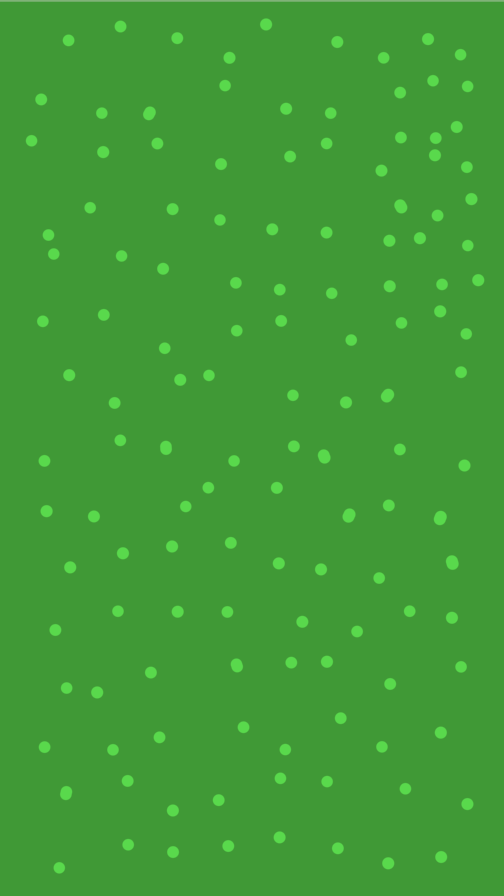
This pattern is drawn by a WebGL 1 fragment shader. Its source:

```glsl
precision highp float;

uniform vec2 u_resolution;

#define GROUND vec3(0.25, 0.60, 0.21)
#define DOT_COLOR vec3(0.35, 0.85, 0.30)
#define EDGE_COLOR vec3(0.50, 0.70, 0.47)
#define EDGE_HEIGHT 0.00195
#define COLUMNS 8.7
#define GRID_ORIGIN vec2(0.4, 0.25)
#define GRID_SIZE vec2(8.0, 15.0)
#define DENSE_CORNER vec2(6.0, 9.0)
#define DENSE_SCALE 1.5
#define DOT_RADIUS 0.101
#define SMEAR_SHARE 0.06
#define JITTER 0.72

float hash(vec2 p) {
  return fract(sin(dot(p, vec2(127.1, 311.7))) * 43758.5453);
}

// Distance to a segment running from -h to h
float segmentDistance(vec2 p, vec2 h) {
  float t = clamp(dot(p, h) / max(dot(h, h), 1e-6), -1.0, 1.0);
  return length(p - h * t);
}

bool inside(vec2 p, vec2 low, vec2 high) {
  return all(greaterThan(p, low)) && all(lessThan(p, high));
}

// Signed distance to one dot; a few are dabbed twice, mostly vertically
float dotDistance(vec2 p, vec2 seed) {
  float smeared = step(hash(seed + 9.1), SMEAR_SHARE);
  float angle = 1.57 + 1.4 * (hash(seed + 23.9) - 0.5);
  vec2 smear = 0.022 * smeared * vec2(cos(angle), sin(angle));
  float radius = DOT_RADIUS * (0.97 + 0.06 * hash(seed + 5.3));
  return segmentDistance(p, smear) - radius;
}

// Nearest dot of a jittered grid, either in or out of the dense corner
float dotLayer(vec2 p, float scale, float fill, bool dense) {
  float nearest = 1.0;
  for (int j = -1; j <= 1; j++) {
    for (int i = -1; i <= 1; i++) {
      vec2 cell = floor(p * scale) + vec2(float(i), float(j));
      vec2 seed = cell + scale * 17.0;
      vec2 middle = (cell + 0.5) / scale;
      bool inCorner = inside(middle, DENSE_CORNER, GRID_SIZE);
      bool used = inside(middle, vec2(0.0), GRID_SIZE) && inCorner == dense;
      if (used && hash(seed + 3.7) < fill) {
        vec2 offset = vec2(hash(seed), hash(seed + 41.3)) - 0.5;
        vec2 center = middle + offset * JITTER / scale;
        nearest = min(nearest, dotDistance(p - center, seed));
      }
    }
  }
  return nearest;
}

void main() {
  float pixel = COLUMNS / u_resolution.x;
  vec2 p = gl_FragCoord.xy * pixel - GRID_ORIGIN;

  // Even scatter, with a closer one in the upper right corner
  float d = min(dotLayer(p, 1.0, 0.98, false),
                dotLayer(p, DENSE_SCALE, 1.0, true));
  float coverage = 1.0 - smoothstep(-0.85 * pixel, 0.85 * pixel, d);
  vec3 color = mix(GROUND, DOT_COLOR, coverage);

  // Thin pale line along the top
  float fromTop = u_resolution.y - gl_FragCoord.y;
  float edge = clamp(EDGE_HEIGHT * u_resolution.y - fromTop + 0.5, 0.0, 1.0);
  gl_FragColor = vec4(mix(color, EDGE_COLOR, edge), 1.0);
}
```
